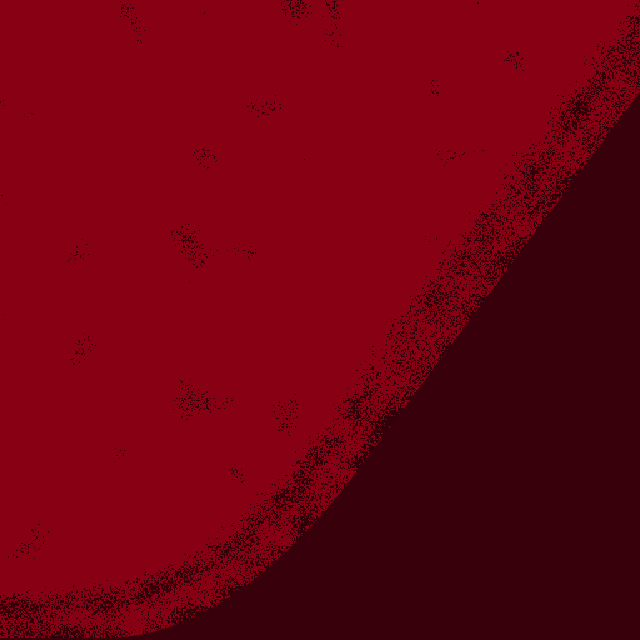
A three.js fragment shader for this background:

```glsl
// Crimson field with a grainy, speckled rim curving over a dark maroon corner.
varying vec2 vUv;

const vec3 CRIMSON = vec3(0.53, 0.0, 0.08);
const vec3 MAROON = vec3(0.22, 0.0, 0.04);
const vec3 GRAIN_COLOR = vec3(0.20, 0.0, 0.035);

const float EDGE_SLOPE = 1.342;      // straight part of the rim
const float EDGE_OFFSET = -0.485;
const float EDGE_FLOOR = 0.003;      // height of the flat left end
const float EDGE_BEND = 0.27;        // size of the rounded corner
const float EDGE_SOFTNESS = 0.0012;

const float RIM_WIDTH_LEFT = 0.075;
const float RIM_WIDTH = 0.100;
const float RIM_INNER_DENSITY = 0.42;
const float RIM_OUTER_DENSITY = 0.42;
const float RIM_BASE_DENSITY = 0.14;
const float RIM_CLUMP_SCALE = 16.0;
const float RIM_CLUMP_CONTRAST = 1.5;

const float GRAIN_CELLS = 512.0;     // grains across the canvas
const float FLECK_SCALE = 13.0;
const float FLECK_DENSITY = 0.30;
const vec2 SMUDGE_MIDDLE = vec2(0.293, 0.625);
const vec2 SMUDGE_TOP = vec2(0.462, 0.990);
const float SMUDGE_RADIUS = 0.017;
const float SMUDGE_DENSITY = 0.42;

float hash(vec2 p) {
  vec3 q = fract(p.xyx * 0.1031);
  q += dot(q, q.yzx + 33.33);
  return fract((q.x + q.y) * q.z);
}

float cornerGradient(vec2 cell, vec2 toPoint) {
  float angle = 6.2832 * hash(cell + 17.0);
  return dot(vec2(cos(angle), sin(angle)), toPoint);
}

float gradientNoise(vec2 p) {
  vec2 cell = floor(p);
  vec2 f = fract(p);
  vec2 w = f * f * f * (f * (f * 6.0 - 15.0) + 10.0);
  vec2 e = vec2(1.0, 0.0);
  float low = mix(cornerGradient(cell, f),
                  cornerGradient(cell + e, f - e), w.x);
  float high = mix(cornerGradient(cell + e.yx, f - e.yx),
                   cornerGradient(cell + 1.0, f - 1.0), w.x);
  return mix(low, high, w.y);
}

// Approximate signed distance to the rim, positive on the crimson side.
float rimDistance(vec2 p) {
  float line = EDGE_SLOPE * p.x + EDGE_OFFSET;
  float h = clamp(0.5 + 0.5 * (line - EDGE_FLOOR) / EDGE_BEND, 0.0, 1.0);
  float height = mix(EDGE_FLOOR, line, h) + EDGE_BEND * h * (1.0 - h);
  float slope = EDGE_SLOPE * h;
  return (p.y - height) / sqrt(1.0 + slope * slope);
}

float bell(float x) {
  return exp(-x * x);
}

// Two dark ridges, one on the edge and one inside, broken into clumps.
float rimDensity(vec2 p, float dist) {
  float width = mix(RIM_WIDTH_LEFT, RIM_WIDTH, smoothstep(0.0, 0.3, p.x));
  float t = max(dist, 0.0) / width;
  float ridges = RIM_INNER_DENSITY * bell((t - 0.62) / 0.21)
               + RIM_OUTER_DENSITY * bell(t / 0.25)
               + RIM_BASE_DENSITY * max(1.0 - t, 0.0);
  float clumps = gradientNoise(p * RIM_CLUMP_SCALE)
               + 0.5 * gradientNoise(p * RIM_CLUMP_SCALE * 2.3 + 5.0);
  return ridges * max(1.0 + RIM_CLUMP_CONTRAST * clumps, 0.0);
}

// Faint scattered flecks and two stronger smudges.
float fleckDensity(vec2 p) {
  float flecks = smoothstep(0.27, 0.65, gradientNoise(p * FLECK_SCALE + 3.7));
  float smudges = bell(length(p - SMUDGE_MIDDLE) / SMUDGE_RADIUS)
                + bell(length(p - SMUDGE_TOP) / SMUDGE_RADIUS);
  return FLECK_DENSITY * flecks + SMUDGE_DENSITY * smudges;
}

void main() {
  float dist = rimDistance(vUv);

  // Grain: each cell is dark with a chance given by the local density
  vec2 cell = floor(vUv * GRAIN_CELLS);
  float density = rimDensity(vUv, dist) + fleckDensity(vUv);
  float grain = smoothstep(-0.01, 0.01, density - hash(cell) - 0.01);

  // Crimson field above, maroon below the rim
  vec3 color = mix(CRIMSON, GRAIN_COLOR, grain);
  color = mix(MAROON, color, smoothstep(-EDGE_SOFTNESS, EDGE_SOFTNESS, dist));
  gl_FragColor = vec4(color, 1.0);
}
```
